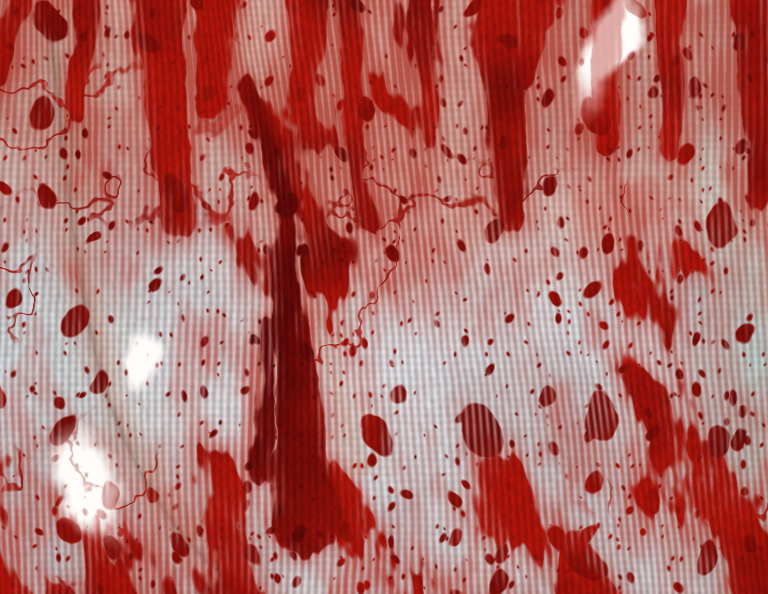
Write a Shadertoy shader that draws this texture.

```glsl
// Ribbed, creased cloth stained with red: long runs from the top edge, one dark
// central column, scattered drops, thin tendrils and dry smears along the bottom.
// Stains are noisy distance fields laid over a fabric of warped cosine ribs.

float hash(vec2 p) {
    return fract(sin(dot(p, vec2(127.1, 311.7))) * 43758.5453);
}

float noise(vec2 p) {
    vec2 i = floor(p), f = fract(p);
    f = f * f * (3.0 - 2.0 * f);
    return mix(mix(hash(i), hash(i + vec2(1, 0)), f.x),
               mix(hash(i + vec2(0, 1)), hash(i + vec2(1, 1)), f.x), f.y);
}

float fbm(vec2 p) {
    float sum = 0.0, amp = 0.533;
    for (int i = 0; i < 4; i++) {
        sum += amp * noise(p);
        p = mat2(1.6, 1.2, -1.2, 1.6) * p + 7.3;
        amp *= 0.5;
    }
    return sum;
}

// Tapered capsule from a to b
float streak(vec2 p, vec2 a, vec2 b, float ra, float rb) {
    vec2 ab = b - a;
    float h = clamp(dot(p - a, ab) / dot(ab, ab), 0.0, 1.0);
    return length(p - a - ab * h) - mix(ra, rb, h);
}

// One tilted oval per grid cell, present with the given chance
float drops(vec2 p, float cells, float chance) {
    vec2 id = floor(p * cells) + cells;
    vec2 f = fract(p * cells) - 0.5;
    f -= 0.4 * (vec2(hash(id), hash(id + 31.7)) - 0.5);
    float tilt = 1.8 * (hash(id + 5.1) - 0.5);
    f = mat2(cos(tilt), sin(tilt), -sin(tilt), cos(tilt)) * f;
    f.x *= 1.6;
    float radius = mix(0.09, 0.28, hash(id + 12.9));
    return hash(id + 77.3) < chance ? (length(f) - radius) / cells : 1.0;
}

// Overexposed patch of light
float glare(vec2 p, vec2 center, vec2 size, float slant) {
    p -= center;
    p.x -= slant * p.y;
    return 1.0 - smoothstep(0.55, 1.15, length(p / size));
}

void mainImage(out vec4 fragColor, in vec2 fragCoord) {
    vec2 p = fragCoord / iResolution.y;
    float soft = 0.0015 + 1.0 / iResolution.y;
    float broad = fbm(p * 3.0);
    vec2 warp = vec2(fbm(p * 14.0), fbm(p * 14.0 + 40.0)) - 0.5;

    // Creases bend the ribs
    float down = 1.0 - p.y;
    float foldA = p.x - (0.085 + 0.11 * down + 0.22 * pow(down, 5.0));
    float foldB = p.x - (0.37 + 0.3 * down);
    float ribX = p.x + 0.012 * sin(p.y * 4.0 + p.x * 5.0) + 0.02 * broad
               + 0.03 * smoothstep(-0.06, 0.06, foldA) * p.y
               + 0.03 * smoothstep(-0.08, 0.08, foldB) * p.y;
    float rib = 0.5 + 0.5 * cos(6.2832 * 85.0 * ribX);
    float weave = 0.5 + 0.5 * cos(6.2832 * 80.0 * (p.y + 0.01 * broad));
    float grain = noise(p * vec2(190.0, 130.0));

    // Cloth: cool white below, pinkish beige above
    float high = smoothstep(0.42, 0.82, p.y + 0.5 * (broad - 0.5));
    vec3 cloth = mix(vec3(0.81, 0.85, 0.87), vec3(0.80, 0.68, 0.64), high);
    cloth = mix(cloth, vec3(0.66, 0.75, 0.73), 0.7 * smoothstep(1.08, 1.29, p.x));
    cloth = mix(cloth, vec3(0.79, 0.70, 0.63), 0.75 * exp(-abs(foldA) * 32.0));
    cloth = mix(cloth, vec3(0.77, 0.68, 0.62), 0.6 * exp(-abs(foldB) * 35.0) * step(0.2, p.y));
    cloth *= 0.86 + 0.3 * (broad - 0.5) + 0.17 * rib + 0.05 * weave + 0.08 * (grain - 0.5);
    cloth *= 1.0 - 0.22 * exp(-abs(foldA + 0.006) * 160.0);

    // Runs from the top edge
    vec2 q = p + 0.03 * warp;
    float ragged = 0.014 * (noise(p * vec2(110.0, 16.0)) - 0.5);
    float run = 1.0;
    for (int i = 0; i < 12; i++) {
        float k = float(i);
        float r = hash(vec2(k, 3.7)), s = hash(vec2(k, 9.2));
        float x = (k + 0.2 + 0.6 * r) * 0.108;
        float width = mix(0.018, 0.046, hash(vec2(k, 15.4)));
        vec2 tip = vec2(x + 0.09 * (s - 0.5), 1.0 - mix(0.08, 0.4, s));
        run = min(run, streak(q, vec2(x, 1.04), tip, width, width * 0.6));
    }

    // Dark central column with a side branch
    float column = streak(q, vec2(0.475, 0.70), vec2(0.515, 0.12), 0.010, 0.056);
    column = min(column, streak(q, vec2(0.455, 0.46), vec2(0.44, 0.21), 0.008, 0.022));
    column = min(column, streak(q, vec2(0.42, 0.86), vec2(0.48, 0.64), 0.016, 0.012));

    // Smears along the bottom
    float smearNoise = fbm(vec2(p.x + 0.3 * p.y, p.y * 0.55) * 10.0 + 2.0);
    float level = 0.50 + 0.24 * smoothstep(0.08, 0.46, p.y)
                + 0.09 * (1.0 - smoothstep(0.2, 0.5, p.x));
    float smear = 0.13 * (level - smearNoise);

    float large = min(min(run, column), smear) + ragged;
    float small = min(drops(q, 5.5, 0.45), drops(q + 0.37, 12.0, 0.36));
    small = min(small, drops(p + 0.014 * warp, 25.0, 0.28));
    small = min(small, drops(p + 0.006 * warp, 58.0, 0.17));
    float stain = 1.0 - smoothstep(-soft, soft, min(large, small));

    // Thin tendrils and dry brushing between ribs
    float thread = abs(noise(p * 10.0 + 3.0 + 2.0 * warp) - 0.5) / 10.0;
    float patchy = smoothstep(0.56, 0.68, noise(p * 6.0 + 17.0));
    stain = max(stain, 0.85 * patchy * (1.0 - smoothstep(0.001, 0.002 + soft, thread)));
    float dry = smoothstep(0.42, 0.7, fbm(p * vec2(24.0, 7.0) + 9.0));
    stain *= 1.0 - 0.5 * dry * rib * smoothstep(-0.025, 0.0, large);

    // Diluted pink wash, stronger near runs and in the grooves
    float wash = 0.75 * exp(-max(large, 0.0) * 32.0)
               + 0.5 * high * smoothstep(0.35, 0.7, fbm(p * vec2(9.0, 3.5) + 21.0))
               + 0.3 * smoothstep(0.5, 0.75, fbm(p * vec2(16.0, 9.0) + 5.0));
    wash = clamp(wash * (1.1 - 0.55 * rib), 0.0, 0.85);
    vec3 color = mix(cloth, vec3(0.70, 0.27, 0.23), wash);

    // Fresh red above and below, dark red in the column and thick drops
    float thick = 0.75 * (1.0 - smoothstep(-0.01, 0.02, column))
                + 0.4 * (1.0 - smoothstep(-0.004, 0.002, small))
                + 1.3 * (fbm(p * 7.0 + 31.0) - 0.42);
    vec3 red = mix(vec3(0.66, 0.075, 0.04), vec3(0.37, 0.03, 0.03), clamp(thick, 0.0, 1.0));
    red *= 0.9 + 0.14 * rib + 0.12 * (grain - 0.5);
    color = mix(color, red, stain);

    // Sunlit patches
    vec2 g = p + 0.06 * warp;
    float light = glare(g, vec2(0.15, 0.18), vec2(0.055, 0.10), -0.2);
    light = max(light, glare(g, vec2(1.03, 0.93), vec2(0.045, 0.13), 0.35));
    light = max(light, glare(g, vec2(0.235, 0.40), vec2(0.026, 0.055), 0.1));
    color = mix(color, vec3(1.0, 0.99, 0.98), light * (1.0 - 0.35 * stain));

    fragColor = vec4(clamp(color, 0.0, 1.0), 1.0);
}
```
